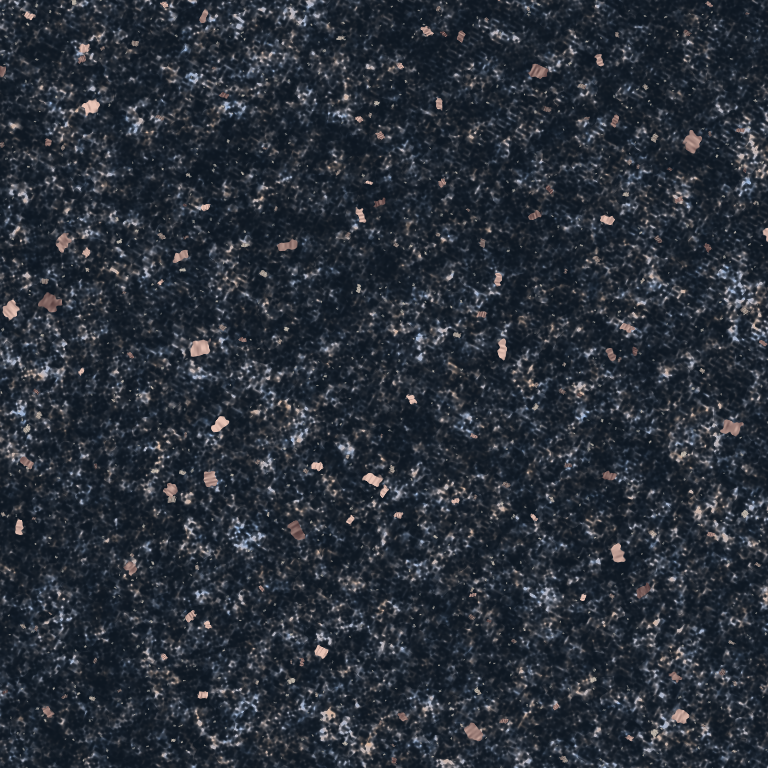
A Shadertoy shader for this texture:

```glsl
// Polished dark navy granite with fine grey grain and scattered copper-pink mica flakes.

const vec3 NAVY = vec3(0.050, 0.085, 0.125);
const vec3 GREY_GAIN = vec3(1.09, 1.01, 0.99);
const vec3 WARM_SHIFT = vec3(0.10, 0.0, -0.10);
const vec3 DULL_COPPER = vec3(0.36, 0.26, 0.26);
const vec3 PALE_PINK = vec3(0.95, 0.80, 0.74);
const vec3 DULL_QUARTZ = vec3(0.40, 0.42, 0.43);
const vec3 PALE_QUARTZ = vec3(0.84, 0.80, 0.74);

float hash(vec2 p) {
    return fract(sin(dot(p, vec2(127.1, 311.7))) * 43758.5);
}

vec2 hash2(vec2 p) {
    return vec2(hash(p), hash(p + vec2(37.3, 91.7)));
}

mat2 rotation(float angle) {
    float c = cos(angle), s = sin(angle);
    return mat2(c, s, -s, c);
}

float noise(vec2 p) {
    vec2 i = floor(p), f = fract(p);
    f = f * f * (3.0 - 2.0 * f);
    return mix(mix(hash(i), hash(i + vec2(1, 0)), f.x),
               mix(hash(i + vec2(0, 1)), hash(i + vec2(1, 1)), f.x), f.y);
}

// Noise scaled to zero mean and unit deviation, turned to hide its lattice.
float grain(vec2 p, float frequency, float angle) {
    return (noise(rotation(angle) * p * frequency + angle * 17.0) - 0.5) / 0.214;
}

// Angular crystals: one random tone per Voronoi cell, blended at the borders.
float crystals(vec2 p, float frequency) {
    vec2 g = p * frequency, cell = floor(g);
    float total = 0.0, weights = 0.0;
    for (int y = -1; y <= 1; y++)
    for (int x = -1; x <= 1; x++) {
        vec2 id = cell + vec2(x, y);
        vec2 d = id + hash2(id) - g;
        float w = exp(-22.0 * dot(d, d));
        total += w * (hash(id + 5.7) - 0.5);
        weights += w;
    }
    return total / (weights + 1e-9) / 0.27;
}

// Scattered ragged flakes; returns coverage and a streaked shade.
vec2 flakes(vec2 p, float frequency, float chance, vec2 sizeRange, float soft) {
    vec2 cell = floor(p * frequency);
    vec2 result = vec2(0.0);
    for (int y = -1; y <= 1; y++)
    for (int x = -1; x <= 1; x++) {
        vec2 id = cell + vec2(x, y);
        if (hash(id + 3.1) > chance) continue;
        float pick = hash(id + 8.3);
        float size = mix(sizeRange.x, sizeRange.y, pick * pick);
        vec2 centre = (id + hash2(id + 13.9)) / frequency;
        vec2 q = rotation(6.283 * hash(id + 21.7)) * (p - centre) / size;
        float ragged = 0.45 * (noise(q * 2.3 + id * 7.0) - 0.5);
        vec2 halfSize = vec2(mix(0.45, 0.85, hash(id + 29.1)), 1.0);
        vec2 d = abs(q + 0.2 * q.yx * hash(id + 2.2)) - halfSize + 0.35;
        float dist = length(max(d, 0.0)) + min(max(d.x, d.y), 0.0) - 0.35 + ragged;
        float cover = 1.0 - smoothstep(-soft, soft, dist * size);
        float streak = noise(q * vec2(1.2, 4.0) + id * 3.0) - 0.5;
        float shade = clamp(hash(id + 44.5) * 0.9 + 0.1 + 0.6 * streak, 0.0, 1.0);
        if (cover > result.x) result = vec2(cover, shade);
    }
    return result;
}

// Grey mineral ground with a long bright tail in its tones.
vec3 ground(vec2 p) {
    vec2 warp = vec2(noise(p * 130.0), noise(p * 130.0 + 43.0)) - 0.5;
    vec2 q = p + 0.009 * warp;
    float tone = 0.64 * grain(p, 290.0, 0.5)
               + 0.46 * grain(q, 125.0, 1.1)
               + 0.40 * crystals(q, 75.0)
               + 0.36 * grain(q, 42.0, 2.0)
               + 0.20 * grain(p, 13.0, 2.7)
               + 0.14 * grain(p, 4.0, 0.8);
    float light = min(0.064 * exp(tone), 0.62);
    float warmth = 0.6 * grain(q, 60.0, 1.7) + 0.4 * grain(p, 170.0, 2.4);
    return NAVY + light * (GREY_GAIN + WARM_SHIFT * warmth);
}

vec3 layFlakes(vec3 base, vec2 flake, vec3 dull, vec3 pale) {
    return mix(base, mix(dull, pale, flake.y), flake.x);
}

void mainImage(out vec4 fragColor, in vec2 fragCoord) {
    vec2 p = fragCoord / iResolution.y;
    float soft = 0.8 / iResolution.y;
    vec3 colour = ground(p);

    // Pinprick glints, small quartz chips, then the large copper flakes.
    vec2 glints = flakes(p, 110.0, 0.09, vec2(0.0009, 0.0020), soft);
    vec2 chips = flakes(p + 3.7, 34.0, 0.11, vec2(0.0022, 0.0052), soft);
    vec2 mica = flakes(p + 9.2, 13.0, 0.52, vec2(0.0042, 0.0125), soft);
    colour = layFlakes(colour, glints * vec2(0.8, 1.0), DULL_QUARTZ, PALE_QUARTZ);
    colour = layFlakes(colour, chips * vec2(0.85, 1.0), DULL_COPPER, PALE_QUARTZ);
    colour = layFlakes(colour, mica * vec2(0.95, 1.0), DULL_COPPER, PALE_PINK);

    fragColor = vec4(clamp(colour, 0.0, 1.0), 1.0);
}
```
